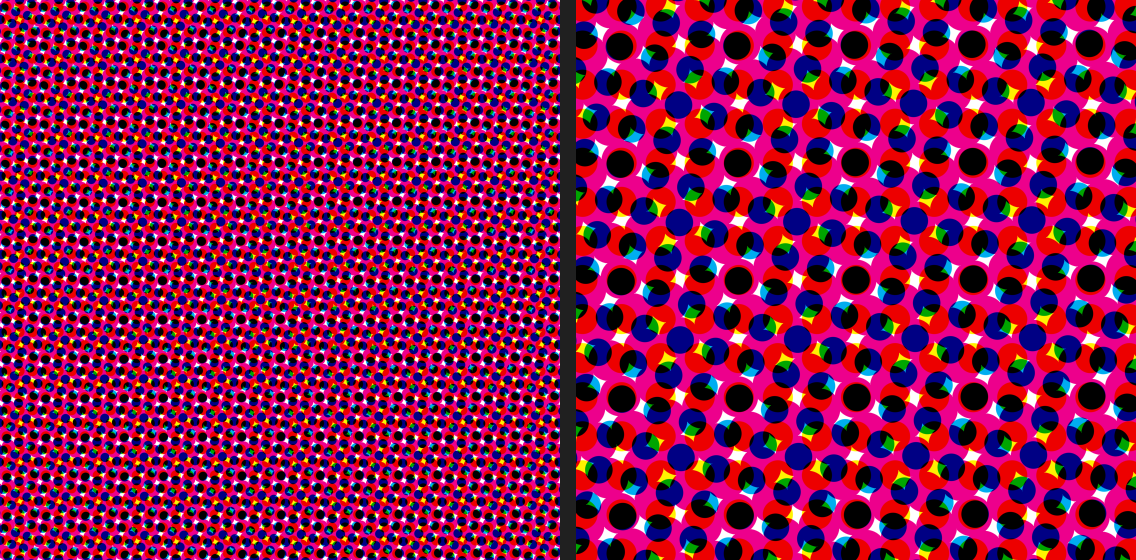
Left, the full canvas; right, a detail of the centre.
Write a WebGL 2 fragment shader that draws this pattern.

```glsl
#version 300 es
precision highp float;
// Three-ink halftone: square lattices of cyan, magenta and yellow dots are
// overprinted on white paper by multiplying the inks. Each lattice turns by a
// whole-number vector (cells along x, cells along y), so the sheet tiles.

#define CYAN_TURN     vec2(43.0, -14.0)
#define MAGENTA_TURN  vec2(43.0, 14.0)
#define YELLOW_TURN   vec2(43.0, 0.0)
#define CYAN_RADIUS    0.37
#define MAGENTA_RADIUS 0.55
#define YELLOW_RADIUS  0.385
#define EDGE_PIXELS    0.7

uniform vec2 u_resolution;
out vec4 outColor;

const vec3 PAPER        = vec3(1.0);
const vec3 CYAN_INK     = vec3(0.0, 0.68, 0.94);
const vec3 MAGENTA_INK  = vec3(0.93, 0.0, 0.55);
const vec3 YELLOW_INK   = vec3(1.0, 0.95, 0.0);

// Coverage of one screen; the radius is in cells, above 0.5 the dots merge.
float dotScreen(vec2 position, vec2 turn, float radius) {
    vec2 lattice = vec2(dot(position, turn),
                        dot(position, vec2(-turn.y, turn.x)));
    vec2 fromCentre = fract(lattice + 0.5) - 0.5;
    float edge = EDGE_PIXELS * length(turn) / min(u_resolution.x, u_resolution.y);
    return 1.0 - smoothstep(radius - edge, radius + edge, length(fromCentre));
}

// Lays a transparent ink over the colour beneath it.
vec3 overprint(vec3 below, vec3 ink, float coverage) {
    return below * mix(vec3(1.0), ink, coverage);
}

void main() {
    // All screens share a dot at the centre of the canvas.
    vec2 position = gl_FragCoord.xy / u_resolution - 0.5;

    vec3 color = PAPER;
    color = overprint(color, YELLOW_INK, dotScreen(position, YELLOW_TURN, YELLOW_RADIUS));
    color = overprint(color, MAGENTA_INK, dotScreen(position, MAGENTA_TURN, MAGENTA_RADIUS));
    color = overprint(color, CYAN_INK, dotScreen(position, CYAN_TURN, CYAN_RADIUS));
    outColor = vec4(color, 1.0);
}
```
